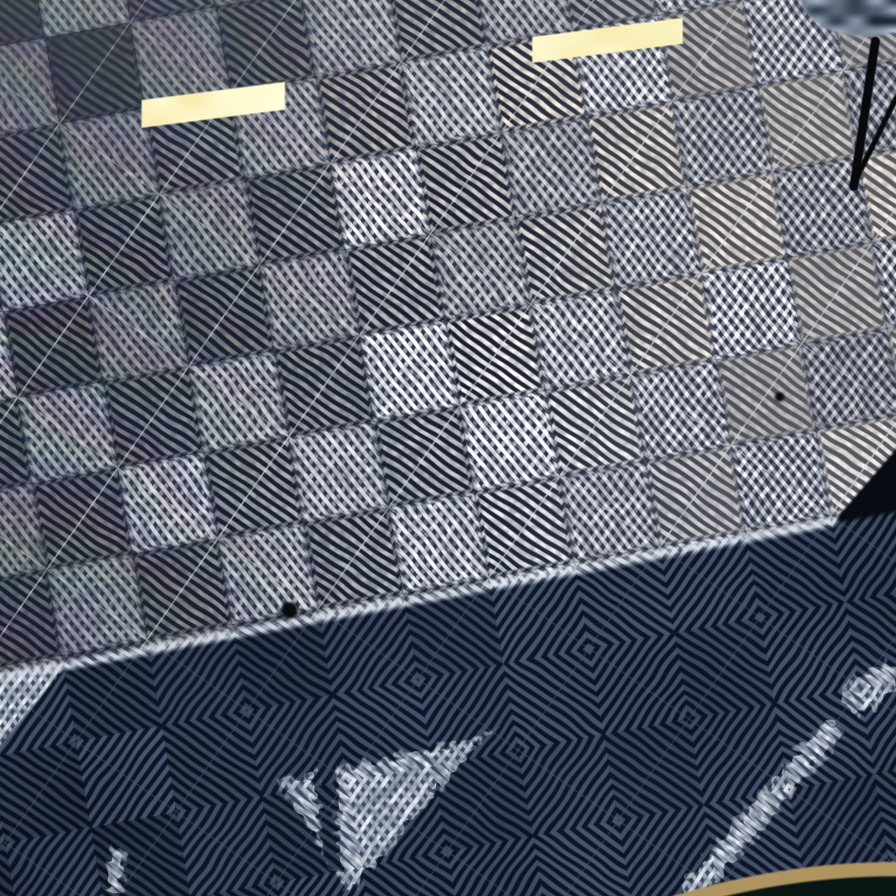
This texture is drawn by a three.js fragment shader. Its source:

```glsl
// A sunlit floor of skewed square tiles, hatched with mirrored stripes, above a navy shadow.
// Tile coordinates fold into nested diamonds; half planes and segments place the shadow,
// the sun patches, the yellow tapes and the objects at the rim.
varying vec2 vUv;

float hash(vec2 p) {
  vec3 q = fract(vec3(p.xyx) * 0.1031);
  q += dot(q, q.yzx + 33.33);
  return fract((q.x + q.y) * q.z);
}

float noise(vec2 p) {
  vec2 i = floor(p), f = fract(p);
  f = f * f * (3.0 - 2.0 * f);
  return mix(mix(hash(i), hash(i + vec2(1, 0)), f.x),
             mix(hash(i + vec2(0, 1)), hash(i + vec2(1, 1)), f.x), f.y);
}

// Soft coverage of the region where d is negative
float fill(float d, float soft) { return 1.0 - smoothstep(-soft, soft, d); }

// Signed distance to the line a-b, negative on its left
float side(vec2 p, vec2 a, vec2 b) {
  vec2 e = normalize(b - a);
  return dot(p - a, vec2(e.y, -e.x));
}

float segment(vec2 p, vec2 a, vec2 b) {
  vec2 e = b - a;
  return length(p - a - e * clamp(dot(p - a, e) / dot(e, e), 0.0, 1.0));
}

float stripe(float phase) { return smoothstep(-0.75, 0.75, cos(6.2832 * phase)); }

// Slanted bar of tape with half size h
float tape(vec2 p, vec2 center, vec2 h) {
  p -= center;
  p.y -= 0.127 * p.x;
  vec2 d = abs(p) - h;
  return fill(max(d.x, d.y), 0.0015);
}

void main() {
  vec2 p = vUv;
  float grain = noise(p * 170.0), cloud = noise(p * 9.0);
  float wobble = 0.35 * noise(p * 38.0) + 0.25 * cloud;

  // Skewed tile grid, folded into diamonds around every second corner
  vec2 o = p - vec2(0.513, 0.547);
  vec2 tile = vec2(10.17 * o.x + 1.727 * o.y, 1.833 * o.x - 10.106 * o.y);
  vec2 cell = floor(tile);
  vec2 fold = abs(mod(tile + 1.0, 2.0) - 1.0);
  float odd = mod(cell.x + cell.y, 2.0);
  float rnd = hash(cell + 40.0);
  float rings = stripe(7.0 * (fold.x + fold.y) + wobble);
  float ticks = stripe(7.0 * (fold.x - fold.y) + wobble);
  float diagonal = fill(abs(fold.x - fold.y) - 0.012, 0.016);
  vec2 toEdge = 0.5 - abs(fract(tile) - 0.5);
  float seam = fill(min(toEdge.x, toEdge.y) - 0.04, 0.025);

  // Lit floor: plain stripes on odd tiles, falling hatch tied by rings on even ones, ticked seams
  float hatch = stripe(106.0 * dot(p, vec2(0.77, 0.64)) + wobble);
  float east = smoothstep(0.05, 0.6, p.x);
  float top = smoothstep(0.7, 1.0, p.y) * (1.0 - 0.6 * east);
  float tied = max(hatch, rings * (0.25 + 0.5 * grain));
  float weave = mix(tied, tied * (0.6 + 0.4 * rings), smoothstep(0.4, 0.9, p.x));
  float lines = mix(weave, rings, odd);
  lines = mix(lines, ticks * 0.85, seam * 0.8) * (0.75 + 0.45 * grain);
  float gain = mix(mix(0.74, 1.06, east), mix(0.48, 0.94, east), odd);
  gain *= (1.0 - 0.2 * top) * (0.86 + 0.28 * rnd);
  vec3 light = vec3(0.86, 0.865, 0.90) * gain;
  float warm = smoothstep(0.5, 0.95, p.y + 0.25 * p.x) * smoothstep(0.15, 0.4, p.x);
  light *= mix(vec3(1), vec3(1.02, 0.95, 0.83), warm * (0.2 + 0.5 * rnd * odd));
  vec3 ink = mix(vec3(0.09, 0.12, 0.19), vec3(0.33, 0.34, 0.36), odd * smoothstep(0.5, 0.9, p.x));
  ink += 0.09 * top + 0.08 * (1.0 - odd);
  vec3 col = mix(ink, light, lines);
  vec3 sheen = cos(6.2832 * (p.x * 5.0 + p.y * 8.0 + cloud + vec3(0.0, 0.33, 0.67)));
  col += 0.014 * sheen * (1.0 - east) * (0.4 + lines);
  float thinSeam = fill(min(toEdge.x, toEdge.y) - 0.008, 0.02);
  col = mix(col, vec3(0.15, 0.18, 0.25), thinSeam * 0.45);
  col = mix(col, vec3(0.84, 0.86, 0.89), diagonal * mix(0.55, 0.75, odd) * (0.55 + 0.6 * grain) * (1.0 - 0.5 * top));

  // Shadow with fine blue stripes
  float rim = (p.y - 0.2416 - 0.187 * p.x) * 0.983;
  float leftCut = (p.y - 0.167 - 1.23 * p.x) * 0.63;
  float wedge = (p.y - 0.434 - 1.16 * (p.x - 0.944)) * 0.65;
  float shade = fill(min(max(rim, leftCut), wedge), 0.0025);
  vec3 navy = mix(vec3(0.045, 0.075, 0.14), vec3(0.275, 0.33, 0.425), rings * (0.72 + 0.25 * rnd));
  navy *= (0.9 + 0.2 * cloud) * (1.0 - 0.2 * odd * (1.0 - east));
  navy = mix(navy, vec3(0.28, 0.34, 0.43), 0.45 * diagonal);
  navy = mix(navy, vec3(0.035, 0.045, 0.07), fill(-rim, 0.004) * fill(wedge, 0.003));
  vec3 sunlit = mix(vec3(0.24, 0.29, 0.38), vec3(0.90, 0.92, 0.95), max(hatch * 0.7, rings) * (0.4 + 0.7 * grain));

  // Bright corner at the left, then the glinting rim of the shadow
  col = mix(col, sunlit, fill(rim, 0.003));
  col = mix(col, navy, shade);
  float glint = fill(abs(rim - 0.002) - 0.005, 0.004) * fill(p.x - 0.935, 0.004);
  col = mix(col, vec3(0.85, 0.88, 0.93), glint * (0.2 + 0.7 * max(rings, grain)));

  // Sun patches inside the shadow, with ragged edges
  float rag = (grain - 0.5) * 0.014;
  vec2 a = vec2(0.3125, 0.128), b = vec2(0.39, 0.004), c = vec2(0.538, 0.177);
  float sun = max(max(side(p, a, b), side(p, b, c)), side(p, c, a));
  sun = max(sun, 0.010 - segment(p, vec2(0.362, 0.14), vec2(0.371, 0.035)));
  sun = min(sun, segment(p, vec2(0.775, 0.01), vec2(0.925, 0.182)) - 0.013);
  sun = min(sun, segment(p, vec2(0.96, 0.222), vec2(0.985, 0.242)) - 0.018);
  sun = min(sun, segment(p, vec2(0.128, 0.01), vec2(0.13, 0.045)) - 0.007);
  col = mix(col, sunlit, fill(sun + rag, 0.003));

  // Yellow tapes and dark spots
  float tapes = max(tape(p, vec2(0.238, 0.883), vec2(0.08, 0.0155)), tape(p, vec2(0.678, 0.955), vec2(0.084, 0.0145)));
  col = mix(col, mix(vec3(0.97, 0.92, 0.68), vec3(1.0, 1.0, 0.86), noise(p * 28.0)), tapes);
  float spots = min(length(p - vec2(0.323, 0.319)) - 0.009, length(p - vec2(0.87, 0.557)) - 0.005);
  col = mix(col, vec3(0.03, 0.04, 0.06), fill(spots, 0.003));

  // Metal base and thin black legs at the upper right
  float metal = length((p - vec2(0.965, 1.005)) / vec2(0.072, 0.046)) - 1.0;
  col = mix(col, mix(vec3(0.10, 0.14, 0.2), vec3(0.7, 0.76, 0.83), noise(p * vec2(45, 85))), fill(metal, 0.06));
  float legs = min(segment(p, vec2(0.977, 0.954), vec2(0.953, 0.792)) - 0.005,
                   segment(p, vec2(1.0, 0.89), vec2(0.957, 0.803)) - 0.003);
  col = mix(col, vec3(0.03, 0.035, 0.05), fill(legs, 0.0015));

  // Curved tan border over a dark green corner
  float bend = (1.0 - p.x) / 0.232;
  float border = p.y - 0.033 * (1.0 - bend * bend);
  col = mix(col, vec3(0.03, 0.09, 0.08), fill(border, 0.002));
  col = mix(col, vec3(0.68, 0.58, 0.38), fill(abs(border + 0.003) - 0.008, 0.002));
  gl_FragColor = vec4(clamp(col, 0.0, 1.0), 1.0);
}
```
